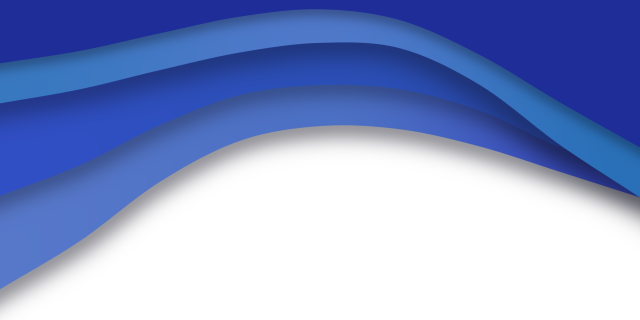
This background is drawn by a Shadertoy shader. Its source:

```glsl
#define SPANS 8
#define PAPER vec3(1.0)
#define NAVY vec3(0.118, 0.176, 0.596)
#define SHADE vec3(0.04, 0.04, 0.10)
#define PAPER_SHADOW vec2(0.42, 0.053)
#define LOWER_SHADOW vec2(0.30, 0.050)
#define ROYAL_SHADOW vec2(0.34, 0.065)
#define RIBBON_SHADOW vec2(0.30, 0.030)

// Edge heights at evenly spaced knots, left to right
const float ribbonTop[9] = float[9](0.802, 0.841, 0.896, 0.948, 0.971, 0.937, 0.828, 0.680, 0.539);
const float ribbonBase[9] = float[9](0.677, 0.721, 0.781, 0.836, 0.866, 0.849, 0.734, 0.547, 0.383);
const float royalBase[9] = float[9](0.388, 0.484, 0.609, 0.703, 0.734, 0.721, 0.654, 0.539, 0.453);
const float lowerBase[9] = float[9](0.096, 0.247, 0.432, 0.560, 0.606, 0.596, 0.542, 0.463, 0.383);

// Signed distance below a smooth edge, in canvas heights
float depthBelow(vec2 uv, float knots[9]) {
    float s = uv.x * float(SPANS);
    int i = clamp(int(floor(s)), 0, SPANS - 1);
    float t = s - float(i);
    float b = knots[i];
    float c = knots[i + 1];
    float a = i > 0 ? knots[i - 1] : 2.0 * b - c;
    float d = i < SPANS - 1 ? knots[i + 2] : 2.0 * c - b;

    // Catmull-Rom coefficients
    float k1 = 0.5 * (c - a);
    float k2 = 0.5 * (2.0 * a - 5.0 * b + 4.0 * c - d);
    float k3 = 0.5 * (3.0 * (b - c) + d - a);
    float height = b + t * (k1 + t * (k2 + t * k3));
    float slope = k1 + t * (2.0 * k2 + 3.0 * t * k3);
    slope *= float(SPANS) * iResolution.y / iResolution.x;
    return (height - uv.y) / sqrt(1.0 + slope * slope);
}

// Lay a sheet above an edge; shadow holds strength and width
vec3 laySheet(vec3 below, vec3 sheet, float depth, vec2 shadow) {
    float falloff = max(depth, 0.0) / shadow.y;
    vec3 shaded = mix(below, SHADE, shadow.x * exp(-falloff * falloff));
    float pixel = 1.0 / iResolution.y;
    return mix(sheet, shaded, smoothstep(-0.7 * pixel, 0.7 * pixel, depth));
}

// Three-stop gradient across the canvas
vec3 gradient(vec3 left, vec3 middle, vec3 right, float x) {
    vec3 firstHalf = mix(left, middle, smoothstep(0.0, 0.5, x));
    return mix(firstHalf, right, smoothstep(0.5, 1.0, x));
}

void mainImage(out vec4 fragColor, in vec2 fragCoord) {
    vec2 uv = fragCoord / iResolution.xy;

    // Sheet colours
    vec3 lower = gradient(vec3(0.34, 0.47, 0.79), vec3(0.30, 0.44, 0.77), vec3(0.20, 0.27, 0.72), uv.x);
    vec3 royal = gradient(vec3(0.19, 0.31, 0.77), vec3(0.17, 0.31, 0.72), vec3(0.15, 0.27, 0.63), uv.x);
    vec3 ribbon = gradient(vec3(0.22, 0.47, 0.75), vec3(0.31, 0.47, 0.79), vec3(0.16, 0.44, 0.72), uv.x);

    // Stack from the back to the front
    vec3 color = PAPER;
    color = laySheet(color, lower, depthBelow(uv, lowerBase), PAPER_SHADOW);
    color = laySheet(color, royal, depthBelow(uv, royalBase), LOWER_SHADOW);
    color = laySheet(color, ribbon, depthBelow(uv, ribbonBase), ROYAL_SHADOW);
    color = laySheet(color, NAVY, depthBelow(uv, ribbonTop), RIBBON_SHADOW);
    fragColor = vec4(color, 1.0);
}
```
